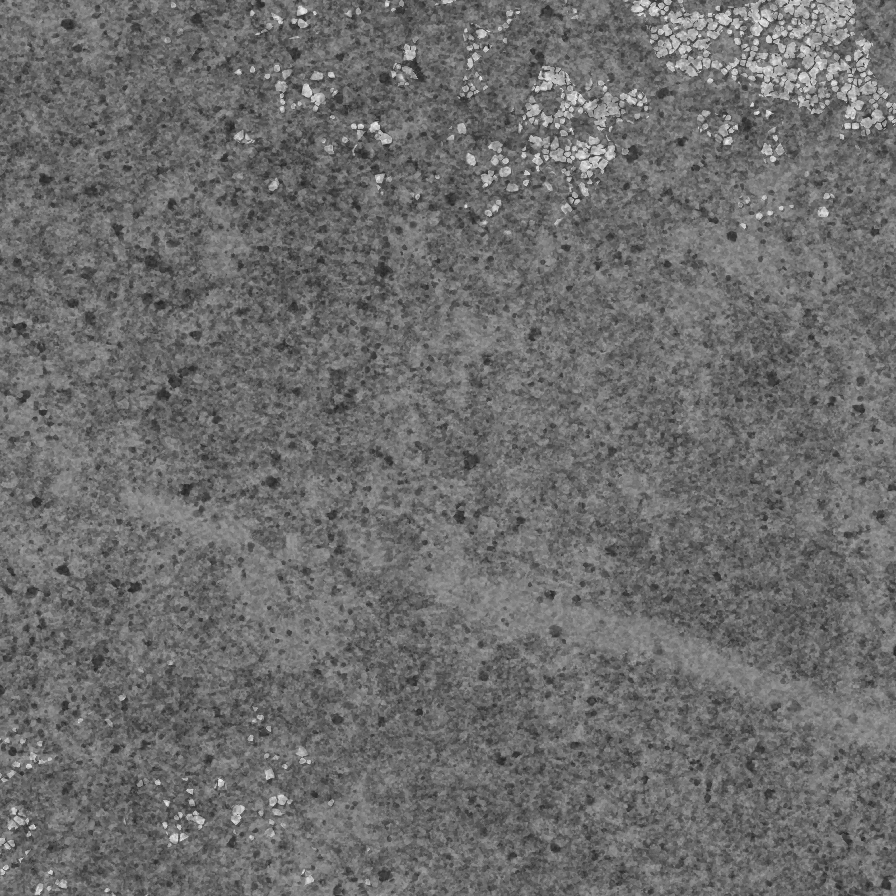
This texture is drawn by a Shadertoy shader. Its source:

```glsl
// Weathered grey concrete: mottled grain, dark round stains, a pale worn streak
// and clusters of bright peeling flakes. Everything is built on one cellular
// noise, sampled at several scales and thresholded by soft regional masks.

const float BASE_GREY   = 0.428;
const float STREAK_GREY = 0.535;
const float STAIN_GREY  = 0.215;
const float FLAKE_GREY  = 0.73;
const float CRACK_GREY  = 0.25;

vec3 hash3(vec2 p) {
    vec3 q = fract(p.xyx * vec3(0.1031, 0.1030, 0.0973));
    q += dot(q, q.yxz + 33.33);
    return fract((q.xxy + q.yzz) * q.zyx);
}

// x: distance to nearest seed, y: distance to cell border,
// z: random id of the cell, w: smoothly blended random value
vec4 cells(vec2 p) {
    vec2 home = floor(p);
    float nearest = 9.0, second = 9.0, id = 0.0, sum = 0.0, weights = 0.0;
    for (int j = -1; j <= 1; j++)
    for (int i = -1; i <= 1; i++) {
        vec2 cell = home + vec2(i, j);
        vec3 rnd = hash3(cell + 57.0);
        float d = length(cell + rnd.xy - p);
        float w = exp(-14.0 * d * d);
        sum += w * rnd.z;
        weights += w;
        if (d < nearest) { second = nearest; nearest = d; id = rnd.z; }
        else second = min(second, d);
    }
    return vec4(nearest, second - nearest, id, sum / max(weights, 1e-6));
}

// Blended cell value, centred on zero
float mottle(vec2 p, float scale, float seed) {
    return cells(p * scale + seed * 17.3).w - 0.5;
}

float blob(vec2 p, vec2 centre, vec2 radius) {
    vec2 q = (p - centre) / radius;
    return exp(-dot(q, q));
}

// Ragged round stains, one per chosen cell
float stains(vec2 p, float scale, float density, float radius, float ragged) {
    vec4 c = cells(p * scale + scale);
    float size = radius * (0.6 + 0.6 * fract(c.z * 37.0));
    float disc = 1.0 - smoothstep(size * 0.55, size * 1.15, c.x + ragged * radius);
    return disc * smoothstep(0.0, 0.04, density - c.z);
}

// Angular chips: clipped cells with a thin gap between neighbours
float flakes(vec2 p, float scale, float density, float ragged) {
    vec4 c = cells(p * scale + scale * 0.37);
    float chip = smoothstep(0.04, 0.20, c.y + 0.12 * ragged);
    chip *= 1.0 - smoothstep(0.42, 0.58, c.x + 0.55 * ragged);
    return chip * smoothstep(0.0, 0.05, density - c.z);
}

// Where paint flakes survive: top right, a hanging column, lower left
float flakeDensity(vec2 p, float cluster) {
    float top = smoothstep(0.71, 0.96, p.y) * smoothstep(0.12, 0.66, p.x);
    float column = blob(p, vec2(0.66, 0.84), vec2(0.022, 0.12));
    float low = smoothstep(0.30, 0.02, p.y) * smoothstep(0.52, 0.22, p.x);
    float region = top + 0.6 * column + 0.36 * low;
    return region * smoothstep(-0.10, 0.24, cluster) * 0.85 + 0.012 * step(0.12, cluster);
}

void mainImage(out vec4 fragColor, in vec2 fragCoord) {
    vec2 p = fragCoord / iResolution.xy;

    // Layers of mottling, from broad clouds to single grains
    float cloud  = mottle(p, 7.0, 1.0);
    float patchy = mottle(p, 24.0, 2.0);
    float clump  = mottle(p, 62.0, 3.0);
    float grit   = mottle(p * vec2(0.85, 1.0), 125.0, 4.0);
    float grain  = mottle(p * vec2(0.80, 1.0), 240.0, 5.0);
    float dust   = mottle(p, 430.0, 6.0);
    float fine   = 0.09 * grit + 0.16 * grain + 0.14 * dust;

    // Broad light and dark areas
    float darkArea = blob(p, vec2(0.34, 0.78), vec2(0.17, 0.24))
                   + 0.8 * blob(p, vec2(0.07, 0.24), vec2(0.10, 0.14))
                   + 0.7 * blob(p, vec2(0.98, 0.03), vec2(0.08, 0.06));
    float lightArea = blob(p, vec2(0.10, 0.43), vec2(0.20, 0.12))
                    + 0.6 * blob(p, vec2(0.60, 0.63), vec2(0.25, 0.12));
    float grey = BASE_GREY + 0.03 * lightArea - 0.035 * darkArea
               + 0.05 * cloud + 0.05 * patchy + 0.07 * clump + fine;

    // Smooth worn patches with calmer grain
    float wear = 0.5 * cloud + 0.6 * patchy + 0.45 * clump + 0.3 * grit + 0.12 * lightArea;
    float worn = smoothstep(0.20, 0.36, wear);
    grey = mix(grey, 0.50 + 0.55 * fine, 0.65 * worn);

    // Pale streak sagging to the right, breaking up on the left
    float axis = 0.472 - 0.20 * p.x - 0.09 * p.x * p.x + 0.006 * sin(p.x * 19.0);
    float offAxis = abs(p.y - axis) + 0.010 * patchy + 0.012 * clump + 0.010 * grit;
    float streak = 1.0 - smoothstep(0.012, 0.027, offAxis);
    float solid = smoothstep(0.30, 0.60, p.x);
    streak *= mix(smoothstep(-0.12, 0.25, patchy + clump) * smoothstep(0.06, 0.14, p.x), 1.0, solid);
    grey = mix(grey, STREAK_GREY + 0.5 * fine + 0.03 * clump, 0.8 * streak);

    // Round stains and small pits, densest in the dark areas
    float ragged = 0.7 * grit + 0.5 * grain;
    float stain = stains(p, 23.0, 0.26 + 0.30 * darkArea, 0.16, ragged);
    float speck = stains(p, 58.0, 0.13 + 0.30 * darkArea + 0.25 * cloud, 0.25, ragged);
    float pit = stains(p, 120.0, 0.13 + 0.18 * darkArea, 0.36, ragged);
    float dark = max(0.85 * stain, max(0.65 * speck, 0.6 * pit)) * (1.0 - 0.5 * streak);
    grey = mix(grey, STAIN_GREY + 0.5 * fine, dark);

    // Flakes in two sizes, each with a dark crack on its lower right side
    float density = flakeDensity(p, 0.7 * mottle(p, 13.0, 7.0) + 0.6 * mottle(p, 34.0, 8.0));
    float chip = 0.0, shadow = 0.0;
    vec2 drop = vec2(-0.0022, 0.0026);
    for (int k = 0; k < 2; k++) {
        float scale = 72.0 + 56.0 * float(k);
        chip = max(chip, flakes(p, scale, density, ragged));
        shadow = max(shadow, flakes(p + drop, scale, density, ragged));
    }
    grey = mix(grey, CRACK_GREY + 0.5 * fine, 0.6 * shadow * (1.0 - chip));
    grey = mix(grey, FLAKE_GREY + 0.20 * clump + 1.1 * fine, 0.92 * chip);

    fragColor = vec4(vec3(clamp(grey, 0.0, 1.0)), 1.0);
}
```
